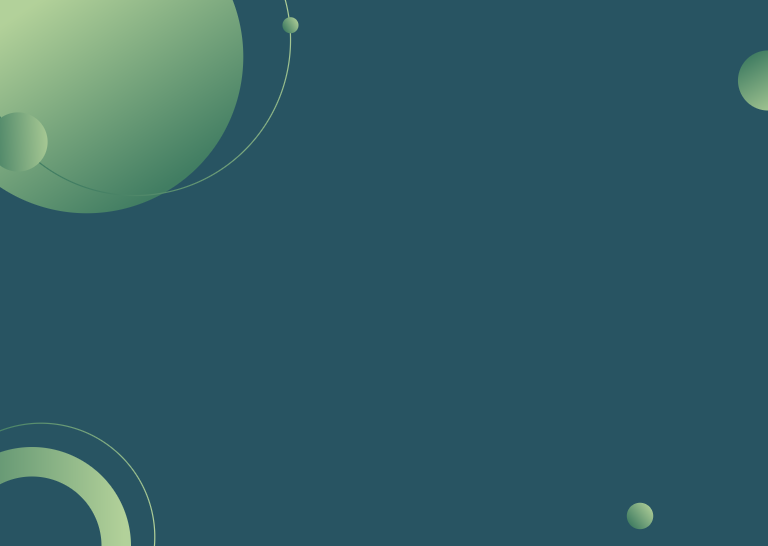
Reproduce this background procedurally as a Shadertoy shader.

```glsl
// Flat teal backdrop with green gradient discs, a thick arch and thin orbit rings.

const vec3 TEAL  = vec3(0.158, 0.331, 0.386);
const vec3 GREEN = vec3(0.255, 0.490, 0.385);
const vec3 LIME  = vec3(0.700, 0.820, 0.602);

// Signed distances; lengths are fractions of the canvas height
float disc(vec2 p, vec2 center, float radius) {
    return length(p - center) - radius;
}

float ring(vec2 p, vec2 center, float radius, float halfWidth) {
    return abs(length(p - center) - radius) - halfWidth;
}

// Linear gradient, green at "from" and lime at "to"
vec3 gradient(vec2 p, vec2 from, vec2 to) {
    vec2 axis = to - from;
    return mix(GREEN, LIME, clamp(dot(p - from, axis) / dot(axis, axis), 0.0, 1.0));
}

// Lay a shape over the base with a one-pixel soft edge
vec3 paint(vec3 base, vec3 tint, float dist, float pixel) {
    return mix(base, tint, clamp(0.5 - dist / pixel, 0.0, 1.0));
}

// Disc shaded across its diameter, brightening along "toLight"
vec3 paintBead(vec3 base, vec2 p, vec2 center, float radius, vec2 toLight, float pixel) {
    vec2 reach = normalize(toLight) * radius;
    vec3 tint = gradient(p, center - reach, center + reach * 1.25);
    return paint(base, tint, disc(p, center, radius), pixel);
}

void mainImage(out vec4 fragColor, in vec2 fragCoord) {
    float pixel = 1.0 / iResolution.y;
    vec2 p = fragCoord * pixel;
    float right = iResolution.x * pixel;
    float hairline = 0.0011;
    vec3 color = TEAL;

    // Large disc in the upper left
    vec2 planet = vec2(0.159, 0.896);
    vec2 toShade = normalize(vec2(0.55, -0.83));
    vec3 planetTint = gradient(p, planet + toShade * 0.280, planet - toShade * 0.135);
    color = paint(color, planetTint, disc(p, planet, 0.2866), pixel);

    // Orbit crossing the large disc
    vec2 orbit = vec2(0.2473, 0.9267);
    vec3 orbitTint = gradient(p, orbit + vec2(-0.10, -0.27), orbit + vec2(0.28, 0.10));
    color = paint(color, orbitTint, ring(p, orbit, 0.2848, hairline), pixel);

    // Beads on the orbit
    color = paintBead(color, p, vec2(0.033, 0.740), 0.0542, vec2(1.0, 0.05), pixel);
    color = paintBead(color, p, vec2(0.532, 0.9538), 0.0147, vec2(1.0, 0.6), pixel);

    // Beads on the right side
    color = paintBead(color, p, vec2(right, 0.8526), 0.0550, vec2(0.6, -1.0), pixel);
    color = paintBead(color, p, vec2(right - 0.2344, 0.055), 0.0242, vec2(1.0, 0.8), pixel);

    // Thick arch and its outer arc in the lower left
    vec2 arch = vec2(0.0586, 0.0);
    vec3 archTint = gradient(p, arch - vec2(0.18, 0.0), arch + vec2(0.17, 0.0));
    color = paint(color, archTint, ring(p, arch, 0.1543, 0.0270), pixel);

    vec2 arc = vec2(0.0751, 0.0165);
    vec3 arcTint = gradient(p, arc + vec2(-0.12, 0.17), arc + vec2(0.208, 0.0));
    color = paint(color, arcTint, ring(p, arc, 0.2084, hairline), pixel);

    fragColor = vec4(color, 1.0);
}
```
